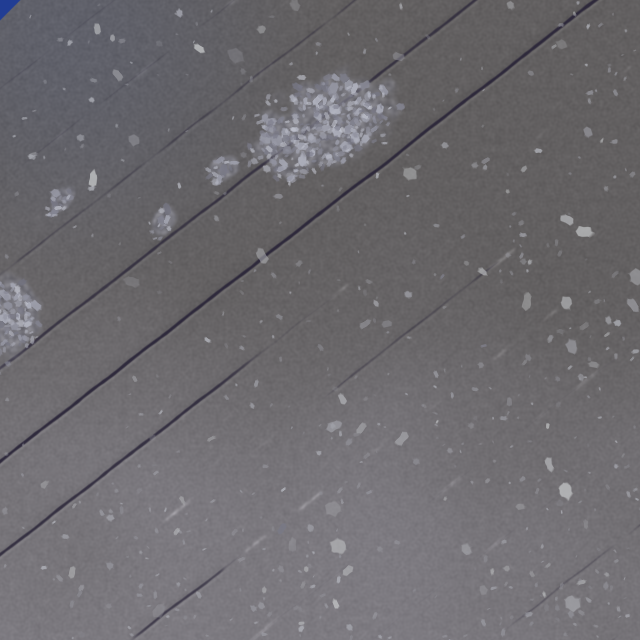
Reproduce this texture procedurally as a WebGL 1 fragment shader.

```glsl
precision highp float;
// Weathered grey boards with diagonal seams, scattered pale flakes and crumbled piles.
uniform vec2 u_resolution;

vec2 hash2(vec2 p) {
  vec3 q = fract(vec3(p.xyx) * vec3(0.1031, 0.103, 0.0973));
  q += dot(q, q.yzx + 33.33);
  return fract((q.xx + q.yz) * q.zy);
}

float gradientNoise(vec2 p) {
  vec2 i = floor(p), f = fract(p), e = vec2(1.0, 0.0);
  vec2 w = f * f * f * (f * (f * 6.0 - 15.0) + 10.0);
  float a = dot(hash2(i) * 2.0 - 1.0, f);
  float b = dot(hash2(i + e.xy) * 2.0 - 1.0, f - e.xy);
  float c = dot(hash2(i + e.yx) * 2.0 - 1.0, f - e.yx);
  float d = dot(hash2(i + e.xx) * 2.0 - 1.0, f - e.xx);
  return mix(mix(a, b, w.x), mix(c, d, w.x), w.y);
}

float span(float x, float from, float to) {
  return smoothstep(from - 0.02, from + 0.02, x) * (1.0 - smoothstep(to - 0.02, to + 0.02, x));
}

// Position across the boards, growing toward the lower right
float acrossBoards(vec2 p) {
  return 1.0 - p.y + 0.775 * p.x;
}

// How open each seam is at x, with seam 3 the deepest
float seamDepth(float k, float x) {
  if (k < 0.5) return 0.2;
  if (k < 1.5) return 0.45;
  if (k < 2.5) return 0.8;
  if (k < 3.5) return 1.0;
  if (k < 4.5) return 0.9 * (1.0 - smoothstep(0.3, 0.56, x));
  if (k < 5.5) return 0.5 * span(x, 0.52, 0.77);
  if (k < 6.5) return 0.75 * span(x, 0.2, 0.36);
  return k > 8.5 ? 0.35 : 0.06;
}

float lump(vec2 p, vec2 center, vec2 radius) {
  vec2 q = p - center;
  q.y -= 0.25 * q.x;
  return 1.0 - length(q / radius);
}

// Mask of the crumbled piles, with ragged edges
float pile(vec2 p) {
  float m = lump(p, vec2(0.505, 0.805), vec2(0.125, 0.085));
  m = max(m, lump(p, vec2(0.012, 0.505), vec2(0.06, 0.075)));
  m = max(m, lump(p, vec2(0.254, 0.655), vec2(0.027)));
  m = max(m, lump(p, vec2(0.095, 0.691), vec2(0.022)));
  m = max(m, lump(p, vec2(0.35, 0.738), vec2(0.025)));
  return smoothstep(0.0, 0.4, m + 0.5 * gradientNoise(p * 32.0));
}

// Chance of a loose flake, higher toward the lower right
float litter(vec2 p) {
  float patches = 0.65 + 1.4 * gradientNoise(p * 7.0);
  return mix(0.09, 0.27, smoothstep(0.6, 1.5, acrossBoards(p))) * max(patches, 0.2);
}

// Angular chips on a jittered grid: x = tone, y = coverage
vec2 flakes(vec2 p, float scale, bool piled, float soft) {
  vec2 g = p * scale, result = vec2(0.0);
  for (int j = -1; j <= 1; j++) {
    for (int i = -1; i <= 1; i++) {
      vec2 cell = floor(g) + vec2(float(i), float(j));
      vec2 jitter = hash2(cell + scale), look = hash2(cell + scale * 3.0 + 17.0);
      vec2 center = cell + 0.15 + 0.7 * jitter;
      float density = piled ? 0.9 * pile(center / scale) : litter(center / scale);
      float turn = 6.283 * look.y;
      vec2 q = mat2(cos(turn), sin(turn), -sin(turn), cos(turn)) * (g - center);
      float size = piled ? mix(0.2, 0.55, look.x) : mix(0.1, 0.36, look.x * look.x);
      float edge = max(abs(q.x) * 0.8 + abs(q.y) * 0.6, abs(q.y) * (1.0 + look.y));
      edge += 0.14 * gradientNoise(g * 3.0) - size;
      float cover = 1.0 - smoothstep(-soft * scale, soft * scale, edge);
      cover *= step(hash2(cell + 5.0 * scale + 41.0).x, density);
      cover *= piled ? 0.85 : mix(0.3, 0.95, fract(look.x * 3.0 + jitter.y));
      float tone = fract(look.y * 7.0 + jitter.x);
      result = mix(result, vec2(tone, cover), step(result.y, cover));
    }
  }
  return result;
}

void main() {
  vec2 p = gl_FragCoord.xy / u_resolution;
  float pixel = 1.0 / min(u_resolution.x, u_resolution.y);
  float soft = 0.0008 + 0.6 * pixel;

  // Boards: cool lower half, warmer and darker above, cloudy stains and grain
  float cloud = gradientNoise(p * 2.6 + 4.0) + 0.5 * gradientNoise(p * 6.0);
  float light = smoothstep(0.2, 1.15, 1.0 - p.y + 0.3 * cloud + 0.15 * (0.5 - p.x));
  vec3 color = mix(vec3(0.385, 0.375, 0.378), vec3(0.495, 0.485, 0.51), light);
  color += vec3(-0.01, 0.005, 0.04) * smoothstep(0.45, 0.0, length(p - vec2(0.1, 0.95)));
  color += 0.035 * gradientNoise(p * 190.0) + 0.025 * gradientNoise(p * 75.0);

  // Evenly spaced seams, broken by wear, with a pale lower lip
  float across = acrossBoards(p) - 0.2838 + 0.003 * gradientNoise(p * 14.0);
  float k = floor(across / 0.1458 + 0.5);
  float d = (across - 0.1458 * k) / 1.265;
  float depth = seamDepth(k, p.x);
  float wear = gradientNoise(vec2(p.x * 16.0, k * 7.3 + 0.4));
  float gap = depth * mix(smoothstep(-0.35, 0.15, wear), 1.0, smoothstep(0.4, 0.9, depth));
  float width = 0.0008 + 0.0015 * depth + 0.0008 * gradientNoise(p * 70.0);
  float lip = exp(-pow((d - 0.0045) / 0.0025, 2.0));
  float scrape = (1.0 - depth) * smoothstep(0.05, 0.35, wear) * exp(-pow(d / 0.003, 2.0));
  color += 0.06 * gap * lip + 0.16 * scrape * (0.6 + gradientNoise(p * 90.0));
  color *= 1.0 - 0.12 * gap * exp(-abs(d) / 0.006);
  color = mix(color, vec3(0.16, 0.14, 0.22), 0.9 * gap * (1.0 - smoothstep(width - soft, width + soft, abs(d))));

  // Dusty beds and overlapping chips of the piles
  float bed = pile(p);
  color = mix(color, vec3(0.51, 0.51, 0.55) + 0.25 * gradientNoise(p * 100.0), 0.65 * bed);
  vec2 chip = flakes(p, 62.0, true, soft);
  color = mix(color, mix(vec3(0.43, 0.43, 0.48), vec3(0.72, 0.73, 0.78), chip.x), chip.y);
  chip = flakes(p + 0.007, 95.0, true, soft);
  color = mix(color, mix(vec3(0.45, 0.45, 0.51), vec3(0.8, 0.81, 0.85), chip.x), 0.7 * chip.y);

  // Loose flakes, coarse then fine
  chip = flakes(p, 31.0, false, soft);
  color = mix(color, mix(vec3(0.58, 0.58, 0.61), vec3(0.8, 0.81, 0.81), chip.x), 0.85 * chip.y);
  chip = flakes(p, 67.0, false, soft);
  color = mix(color, mix(vec3(0.55, 0.55, 0.58), vec3(0.73, 0.74, 0.77), chip.x), 0.8 * chip.y);

  // Blue corner
  float corner = p.x + 1.0 - p.y - 0.032;
  color = mix(color, vec3(0.13, 0.24, 0.58), 1.0 - smoothstep(-soft, soft, corner));
  gl_FragColor = vec4(color, 1.0);
}
```
